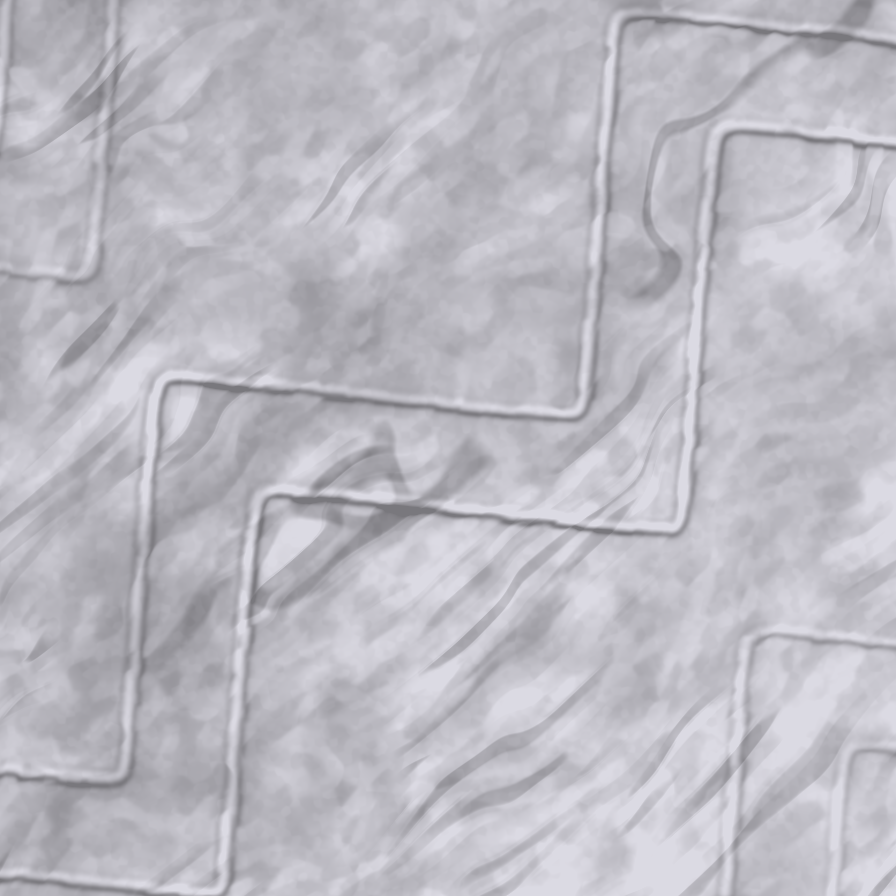
Give the GLSL for this texture, as a WebGL 2 fragment shader.

```glsl
#version 300 es
precision highp float;

#define STEP_RUN vec2(0.478, -0.055)
#define STEP_DROP vec2(-0.034, -0.461)
#define STEP_CORNER vec2(0.689, 0.990)
#define PAIR_GAP 0.495
#define BAND_SHIFT vec2(-1.04, 1.857)
#define CORNER_ROUND 0.038
#define SEAM_WIDTH 0.0048
#define SEAM_WOBBLE 0.005
#define GRAIN_ANGLE 0.75
#define VEIN_SPACING 0.94
#define SHADE vec3(0.475, 0.470, 0.490)
#define PAPER vec3(0.860, 0.855, 0.890)

uniform vec2 u_resolution;
out vec4 fragColor;

vec3 hash3(vec2 cell) {
    vec3 h = fract(cell.xyx * vec3(0.1031, 0.1030, 0.0973));
    h += dot(h, h.yxz + 33.33);
    return fract((h.xxy + h.yzz) * h.zyx);
}

// Smooth cellular noise: nearby random points blend their values
float cells(vec2 p) {
    vec2 base = floor(p);
    float sum = 0.0, total = 0.0;
    for (int y = -1; y <= 1; y++) {
        for (int x = -1; x <= 1; x++) {
            vec2 cell = base + vec2(x, y);
            vec3 h = hash3(cell + 71.0);
            vec2 offset = cell + 0.1 + 0.8 * h.xy - p;
            float weight = exp(-7.0 * dot(offset, offset));
            sum += weight * h.z;
            total += weight;
        }
    }
    return sum / total;
}

float gauss(float x, float width) {
    return exp(-x * x / (width * width));
}

// Signed distance to a rounded staircase (x) and its horizontal share (y)
vec2 staircase(float along, float across) {
    float local = mod(along + 1.0, 2.0) - 1.0;
    float x = abs(local);
    float low = length(vec2(x, CORNER_ROUND));
    float high = length(vec2(1.0 - x, CORNER_ROUND));
    float wave = low - high + 1.0 - x;
    float slope = x / low + (1.0 - x) / high - 1.0;
    float dist = (across - wave) / sqrt(2.0 + 2.0 * slope * slope);
    float flatness = smoothstep(-0.4, 0.4, sin(3.14159 * local));
    return vec2(dist * length(STEP_DROP), flatness);
}

// Raised seam: lit crest with a shadow on its lower right side
float seam(vec2 stair, float patchiness) {
    float d = stair.x;
    float crest = gauss(d + 0.004, SEAM_WIDTH) * mix(0.30, 0.24, stair.y);
    float shadow = gauss(d - 0.0045, SEAM_WIDTH * 0.85) * mix(0.36, 0.58, stair.y);
    float groove = gauss(d + 0.012, SEAM_WIDTH * 0.8) * mix(0.22, 0.05, stair.y);
    float falloff = smoothstep(0.0, 0.006, d) * exp(-max(d, 0.0) * 55.0);
    return crest - shadow - groove - falloff * 0.20 * patchiness;
}

void main() {
    vec2 p = gl_FragCoord.xy / u_resolution;

    // Grain axes: x runs along the creases, y across them
    float c = cos(GRAIN_ANGLE), s = sin(GRAIN_ANGLE);
    vec2 warp = vec2(cells(p * 7.0), cells(p * 7.0 + 19.0)) - 0.5;
    vec2 grain = mat2(c, -s, s, c) * (p + 0.05 * warp);

    // Mottled plaster, coarse to fine, lit from the upper left
    float broad = cells(grain * vec2(5.0, 9.0) + 3.0);
    vec2 midUv = grain * vec2(13.0, 25.0);
    float mid = cells(midUv);
    float relief = mid - cells(midUv + vec2(0.0, 0.45));
    float small = cells(grain * vec2(34.0, 58.0) + 40.0);
    float fine = cells(p * 120.0);
    float tone = 0.735 + 0.30 * (broad - 0.5) + 0.30 * (mid - 0.5) - 0.16 * relief;
    tone += 0.26 * (small - 0.5) + 0.09 * (fine - 0.5);
    tone += 0.10 * (p.x - p.y);

    // Broad dark veins with ragged edges
    float veinPos = p.x - p.y + 0.5 + 0.20 * warp.x + 0.035 * (mid - 0.5);
    float veinDist = (fract(veinPos / VEIN_SPACING) - 0.5) * VEIN_SPACING;
    float veinMask = smoothstep(0.36, 0.62, cells(vec2(p.x + p.y, veinPos) * 4.0 + 8.0));
    tone -= 0.36 * veinMask * (1.0 - smoothstep(0.010, 0.026, abs(veinDist)));

    // Fine creases, gathered in patches and toward the lower left
    float crease = cells(grain * vec2(9.0, 75.0) + 13.0);
    float creaseMask = smoothstep(0.35, 0.75, broad + 0.35 * (0.6 - p.x - p.y) + 0.1);
    tone -= 0.32 * creaseMask * smoothstep(0.62, 0.90, crease);
    tone += 0.12 * creaseMask * smoothstep(0.35, 0.10, crease);

    // Paired staircase seams on a skewed lattice
    vec2 lattice = inverse(mat2(STEP_RUN, STEP_DROP)) * (p - STEP_CORNER);
    vec2 axes = vec2(lattice.x - lattice.y, lattice.x + lattice.y);
    for (int band = -1; band <= 1; band++) {
        for (int line = 0; line < 2; line++) {
            vec2 q = axes - float(band) * BAND_SHIFT - vec2(0.0, PAIR_GAP * float(line));
            vec2 stair = staircase(q.x, q.y);
            stair.x += SEAM_WOBBLE * (small - 0.5);
            float strength = band == 0 ? 1.0 : 0.65 - 0.12 * float(line);
            tone += strength * (0.75 + 0.5 * broad) * seam(stair, mid + 0.3);
        }
    }

    fragColor = vec4(mix(SHADE, PAPER, clamp(tone, 0.0, 1.0)), 1.0);
}
```
